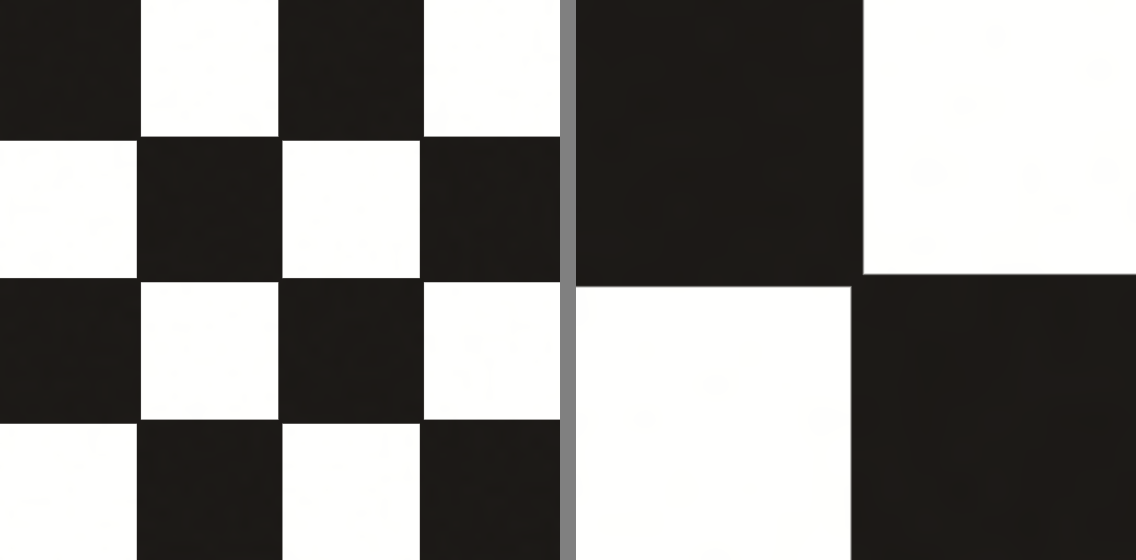
Left, the full canvas; right, a detail of the centre.
Reproduce this pattern procedurally as a WebGL 2 fragment shader.

```glsl
#version 300 es
precision highp float;

uniform vec2 u_resolution;
out vec4 fragColor;

const vec3 INK = vec3(0.11, 0.10, 0.09);
const vec3 PAPER = vec3(1.0, 1.0, 0.995);
const vec2 GRID_CENTER = vec2(0.5007, 0.4997);
const float PITCH = 0.2527;
const float GAP = 0.0074;         // dark band between neighbouring rows and columns
const float EDGE_SOFTNESS = 0.001;

float hash(vec2 p) {
    vec3 q = fract(p.xyx * 0.1031);
    q += dot(q, q.yzx + 33.33);
    return fract((q.x + q.y) * q.z);
}

float valueNoise(vec2 p) {
    vec2 cell = floor(p);
    vec2 t = smoothstep(0.0, 1.0, fract(p));
    float low = mix(hash(cell), hash(cell + vec2(1.0, 0.0)), t.x);
    float high = mix(hash(cell + vec2(0.0, 1.0)), hash(cell + vec2(1.0)), t.x);
    return mix(low, high, t.y);
}

float boxDistance(vec2 p, vec2 halfSize) {
    vec2 d = abs(p) - halfSize;
    return length(max(d, 0.0)) + min(max(d.x, d.y), 0.0);
}

// Coverage of the light squares, which sit on cells of even parity
float lightSquares(vec2 uv, float pitch, float gap, float blur) {
    vec2 grid = (uv - GRID_CENTER) / pitch;
    vec2 cell = floor(grid);
    float isLight = 1.0 - mod(cell.x + cell.y, 2.0);
    vec2 local = (fract(grid) - 0.5) * pitch;
    float d = boxDistance(local, vec2(0.5 * (pitch - gap)));
    return isLight * (1.0 - smoothstep(-blur, blur, d));
}

// Faint mottling, centred on zero
float mottle(vec2 uv, float scale, float strength) {
    return (valueNoise(uv * scale) - 0.5) * strength;
}

void main() {
    float side = min(u_resolution.x, u_resolution.y);
    vec2 uv = (gl_FragCoord.xy - 0.5 * u_resolution) / side + 0.5;
    float blur = max(EDGE_SOFTNESS, 0.75 / side);

    float light = lightSquares(uv, PITCH, GAP, blur);
    vec3 color = mix(INK, PAPER, light) + mottle(uv, 48.0, 0.006);

    fragColor = vec4(clamp(color, 0.0, 1.0), 1.0);
}
```
